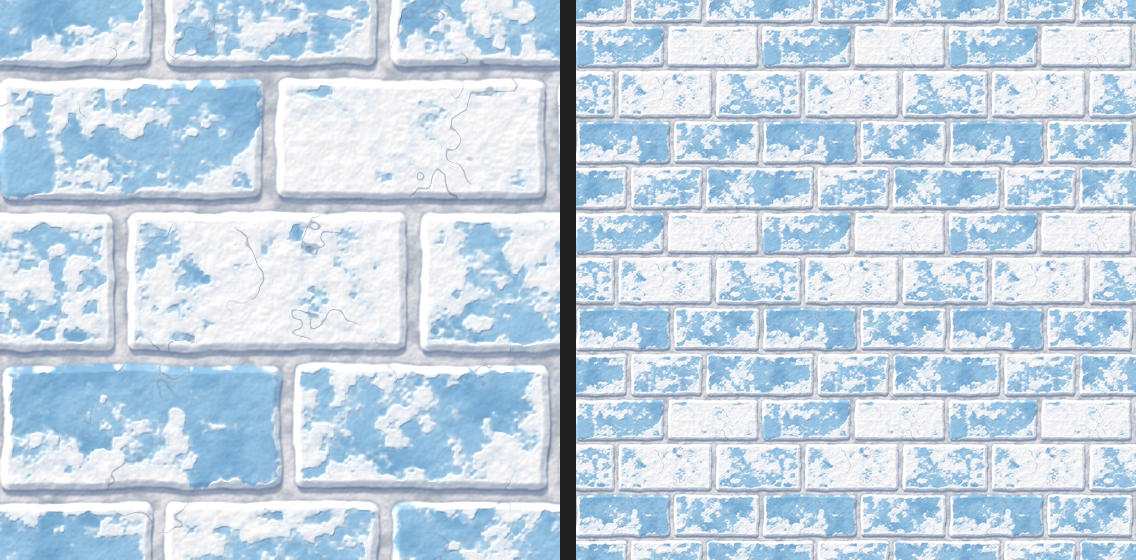
Left, the tile; right, the same tile 3 across and 3 down.
Write a WebGL 2 fragment shader that draws this texture.

```glsl
#version 300 es
precision highp float;
// Whitewashed brick wall: four courses of two rounded bricks with slightly uneven joints.
// Wrapping noise wears the white coat down to blue; the slope of a height field
// shades the relief, and an offset brick distance casts shadows on the mortar.

uniform vec2 u_resolution;
out vec4 fragColor;

const vec3 WHITE = vec3(0.955, 0.955, 0.965);
const vec3 PALE_BLUE = vec3(0.79, 0.87, 0.93);
const vec3 BLUE = vec3(0.57, 0.75, 0.88);
const vec3 DEEP_BLUE = vec3(0.45, 0.66, 0.82);
const vec3 MORTAR_LIGHT = vec3(0.87, 0.87, 0.89);
const vec3 MORTAR_GREY = vec3(0.70, 0.73, 0.77);
const vec3 SLATE = vec3(0.54, 0.60, 0.70);
const vec3 DARK_SLATE = vec3(0.38, 0.46, 0.57);

// Layout per course, bottom to top: bed joint height and two upright joints.
const vec4 BEDS = vec4(0.115, 0.362, 0.633, 0.870);
const vec4 JOINT_A = vec4(0.514, 0.215, 0.482, 0.284);
const vec4 JOINT_B = vec4(0.992, 0.740, 0.988, 0.686);
// Wear of the brick between the joints and of the one across the side edge.
const vec4 WEAR_INNER = vec4(0.50, 0.27, 0.14, 0.42);
const vec4 WEAR_OUTER = vec4(0.88, 0.33, 0.74, 0.58);
// Positive lean wears the top of a brick more than its foot.
const vec4 LEAN_INNER = vec4(0.08, -0.06, 0.04, 0.0);
const vec4 LEAN_OUTER = vec4(0.34, -0.14, 0.0, 0.08);
const vec2 HALF_JOINT = vec2(0.013, 0.013);

struct Brick { float dist; float height; float wear; float lean; };

float hash(vec2 p) {
    return fract(sin(dot(p, vec2(127.1, 311.7))) * 43758.5453);
}

// Value noise that wraps after a whole number of cells.
float noise(vec2 p, float period, float seed) {
    vec2 cell = floor(p * period);
    vec2 f = fract(p * period);
    f = f * f * (3.0 - 2.0 * f);
    vec2 a = mod(cell, period) + seed;
    vec2 b = mod(cell + 1.0, period) + seed;
    return mix(mix(hash(a), hash(vec2(b.x, a.y)), f.x),
               mix(hash(vec2(a.x, b.y)), hash(b), f.x), f.y);
}

float fbm(vec2 p, float period, float seed, int octaves) {
    float sum = 0.0, total = 0.0, amp = 0.5;
    for (int i = 0; i < octaves; i++) {
        sum += amp * noise(p, period, seed);
        total += amp;
        amp *= 0.55;
        period *= 2.0;
        seed += 17.0;
    }
    return sum / total;
}

float roundedBox(vec2 p, vec2 halfSize, float radius) {
    vec2 q = abs(p) - halfSize + radius;
    return length(max(q, 0.0)) + min(max(q.x, q.y), 0.0) - radius;
}

Brick findBrick(vec2 p) {
    p += 0.016 * (vec2(fbm(p, 12.0, 2.0, 4), fbm(p, 12.0, 51.0, 4)) - 0.5);
    float x = fract(p.x);
    float y = fract(p.y - BEDS.x) + BEDS.x;
    int row = clamp(int(dot(step(BEDS, vec4(y)), vec4(1.0))) - 1, 0, 3);
    float low = BEDS[row];
    float high = row == 3 ? BEDS.x + 1.0 : BEDS[row + 1];
    float a = JOINT_A[row], b = JOINT_B[row];
    bool inner = x >= a && x < b;
    vec2 size = vec2(inner ? b - a : 1.0 - b + a, high - low);
    vec2 local = vec2(fract(x - (inner ? a : b)), y - low) - 0.5 * size;
    return Brick(roundedBox(local, 0.5 * size - HALF_JOINT, 0.017),
                 2.0 * local.y / size.y,
                 inner ? WEAR_INNER[row] : WEAR_OUTER[row],
                 inner ? LEAN_INNER[row] : LEAN_OUTER[row]);
}

// Signed wear: above zero the white coat is gone.
float wornAmount(vec2 p, Brick brick) {
    float patches = fbm(p, 7.0, 7.0, 4) - 0.5;
    float flakes = fbm(p, 38.0, 23.0, 3) - 0.5;
    return 1.5 * patches + 1.1 * flakes + brick.wear - 0.5
         + brick.lean * brick.height - 0.5 * smoothstep(-0.028, 0.0, brick.dist);
}

float surfaceHeight(vec2 p, Brick brick) {
    float body = smoothstep(0.002, -0.014, brick.dist);
    float coat = 1.0 - smoothstep(-0.08, 0.12, wornAmount(p, brick));
    return 0.008 * body + 0.003 * coat * body + 0.005 * fbm(p, 44.0, 71.0, 3);
}

vec3 brickColor(vec2 p, float worn) {
    vec3 blue = mix(DEEP_BLUE, BLUE, smoothstep(0.25, 0.6, fbm(p, 11.0, 37.0, 4)));
    vec3 color = mix(WHITE, PALE_BLUE, 0.75 * smoothstep(-0.32, 0.12, worn));
    color = mix(color, blue, 0.92 * smoothstep(-0.06, 0.24, worn));
    // Sparse hairline cracks
    float crack = smoothstep(0.012, 0.0, abs(fbm(p, 8.0, 91.0, 4) - 0.5));
    return mix(color, SLATE, 0.6 * crack * smoothstep(0.62, 0.75, noise(p, 9.0, 13.0)));
}

vec3 mortarColor(vec2 p, float dist) {
    vec3 color = mix(MORTAR_GREY, MORTAR_LIGHT, smoothstep(0.25, 0.65, fbm(p, 30.0, 43.0, 4)));
    float shadow = smoothstep(0.003, -0.004, findBrick(p + vec2(-0.003, 0.012)).dist);
    float contact = smoothstep(0.008, 0.0, dist) * fbm(p, 20.0, 61.0, 3);
    color = mix(color, SLATE, max(0.9 * shadow, 0.7 * contact));
    return mix(color, DARK_SLATE, shadow * contact);
}

void main() {
    vec2 uv = gl_FragCoord.xy / u_resolution;
    float pixel = 1.0 / min(u_resolution.x, u_resolution.y);
    Brick brick = findBrick(uv);

    // Relief lit from the upper left
    vec2 toLight = 0.002 * vec2(-0.5, 0.866);
    vec2 lit = uv + toLight;
    float slope = (surfaceHeight(lit, findBrick(lit)) - surfaceHeight(uv, brick)) / 0.002;

    vec3 face = brickColor(uv, wornAmount(uv, brick));
    vec3 mortar = mortarColor(uv, brick.dist);
    vec3 color = mix(face, mortar, smoothstep(-0.0015 - pixel, 0.0015 + pixel, brick.dist));
    color *= 1.0 - clamp(slope, -0.5, 0.9) * vec3(0.32, 0.27, 0.21);
    fragColor = vec4(clamp(color, 0.0, 1.0), 1.0);
}
```
